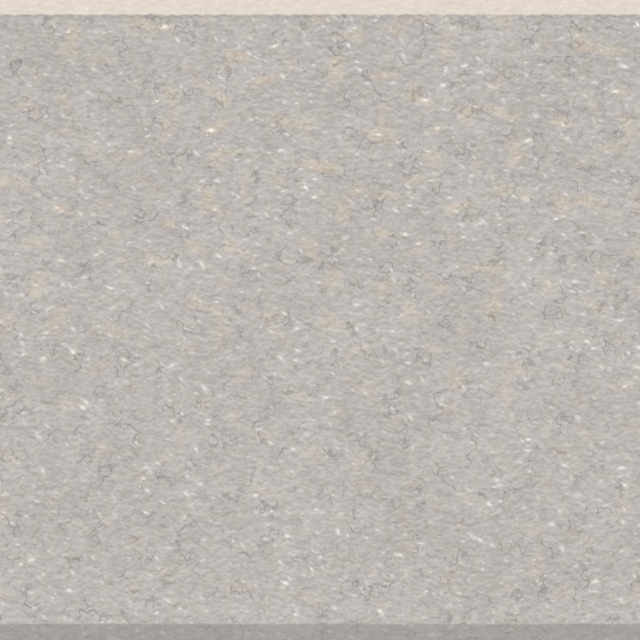
Write a WebGL 1 fragment shader that draws this texture.

```glsl
precision highp float;

uniform vec2 u_resolution;

const vec3 STONE = vec3(0.741, 0.724, 0.704);
const vec3 CREAM = vec3(0.885, 0.846, 0.797);
const vec3 WARM_TINT = vec3(0.045, 0.022, -0.005);
const vec3 CRACK_TINT = vec3(0.088, 0.092, 0.088);
const vec3 GLINT_TINT = vec3(0.20, 0.205, 0.20);
const float TOP_EDGE = 0.977;
const float BOTTOM_EDGE = 0.025;

vec2 hash2(vec2 p) {
    vec3 q = fract(p.xyx * vec3(0.1031, 0.1030, 0.0973));
    q += dot(q, q.yzx + 33.33);
    return fract((q.xx + q.yz) * q.zy);
}

vec2 gradientAt(vec2 cell) {
    float angle = 6.28318 * hash2(cell).x;
    return vec2(cos(angle), sin(angle));
}

float gradientNoise(vec2 p) {
    vec2 i = floor(p);
    vec2 f = fract(p);
    vec2 u = f * f * f * (f * (f * 6.0 - 15.0) + 10.0);
    vec2 e = vec2(1.0, 0.0);
    float a = dot(gradientAt(i), f);
    float b = dot(gradientAt(i + e.xy), f - e.xy);
    float c = dot(gradientAt(i + e.yx), f - e.yx);
    float d = dot(gradientAt(i + e.xx), f - e.xx);
    return mix(mix(a, b, u.x), mix(c, d, u.x), u.y);
}

vec2 rotate(vec2 p, float angle) {
    float c = cos(angle);
    float s = sin(angle);
    return vec2(c * p.x - s * p.y, s * p.x + c * p.y);
}

// Surface height: lumps with finer, slightly flattened grains on top
float grainHeight(vec2 p) {
    return 0.45 * gradientNoise(p * vec2(34.0, 44.0) + 7.0)
         + 0.70 * gradientNoise(p * vec2(72.0, 104.0) + 31.0)
         + 0.60 * gradientNoise(p * vec2(135.0, 195.0) + 53.0);
}

// Thin broken lines along the zero crossings of warped noise
float cracks(vec2 p, float scale, float seed) {
    vec2 q = p * scale + seed;
    q += 0.5 * vec2(gradientNoise(q * 1.9), gradientNoise(q * 1.9 + 40.0));
    float line = 1.0 - smoothstep(0.0, 0.14, abs(gradientNoise(q)));
    float gaps = smoothstep(-0.02, 0.38, gradientNoise(q * 0.63 + 17.0));
    return line * gaps;
}

// Scattered short bright flecks, one candidate per grid cell
float glints(vec2 p, float scale, float density, vec2 radius) {
    vec2 q = p * scale;
    vec2 home = floor(q);
    float light = 0.0;
    for (int y = -1; y <= 1; y++) {
        for (int x = -1; x <= 1; x++) {
            vec2 cell = home + vec2(float(x), float(y));
            vec2 place = hash2(cell + 11.0);
            vec2 kind = hash2(cell + 71.0);
            vec2 size = radius * mix(0.6, 1.3, kind.y);
            vec2 d = rotate(q - cell - place, (place.x - 0.35) * 1.5) / size;
            d.y += 0.35 * d.x * d.x * (kind.y - 0.5);
            float present = step(kind.x, density);
            float strength = mix(0.35, 1.0, fract(kind.x * 57.0));
            light = max(light, present * strength * exp(-dot(d, d)));
        }
    }
    return light;
}

void main() {
    vec2 uv = gl_FragCoord.xy / u_resolution;
    vec2 p = rotate(uv, 0.14) + 2.0;

    // Mottled grains, lit from above
    float height = grainHeight(p);
    float relief = height - grainHeight(p + vec2(-0.0012, 0.0032));
    float mottling = gradientNoise(p * 6.0) + 0.8 * gradientNoise(p * 17.0);
    vec3 color = STONE + 0.062 * height + 0.036 * relief + 0.022 * mottling;

    // Pale warm lumps, mostly in the upper part
    float lumps = smoothstep(0.12, 0.5, gradientNoise(p * vec2(24.0, 33.0) + 90.0));
    color += WARM_TINT * lumps * mix(0.35, 1.0, smoothstep(0.2, 0.7, uv.y));
    color += 0.010 * vec3(1.0, 0.1, -1.0) * gradientNoise(p * 48.0 + 63.0);

    // Crevices and glints
    float crevices = cracks(p, 48.0, 5.0) + 0.55 * cracks(p, 85.0, 29.0);
    color -= CRACK_TINT * min(crevices, 1.0);
    float sparkle = glints(p, 34.0, 0.24, vec2(0.17, 0.085))
                  + 0.65 * glints(p + 0.37, 62.0, 0.28, vec2(0.24, 0.12));
    color += GLINT_TINT * sparkle;

    // Cream band above a ragged, faintly shaded edge
    float raggedY = uv.y + 0.003 * gradientNoise(vec2(uv.x * 70.0, 3.0));
    float shade = smoothstep(TOP_EDGE - 0.009, TOP_EDGE, raggedY);
    float topBand = smoothstep(TOP_EDGE - 0.002, TOP_EDGE + 0.002, raggedY);
    color -= 0.035 * shade;
    vec3 cream = CREAM + 0.032 * height + 0.02 * relief + 0.05 * sparkle;
    color = mix(color, cream, topBand);

    // Dim band along the foot
    float foot = 1.0 - smoothstep(BOTTOM_EDGE - 0.002, BOTTOM_EDGE + 0.002, uv.y);
    vec3 dim = mix(color, STONE, 0.4) * vec3(0.875, 0.88, 0.88);
    color = mix(color, dim, foot);

    gl_FragColor = vec4(clamp(color, 0.0, 1.0), 1.0);
}
```
